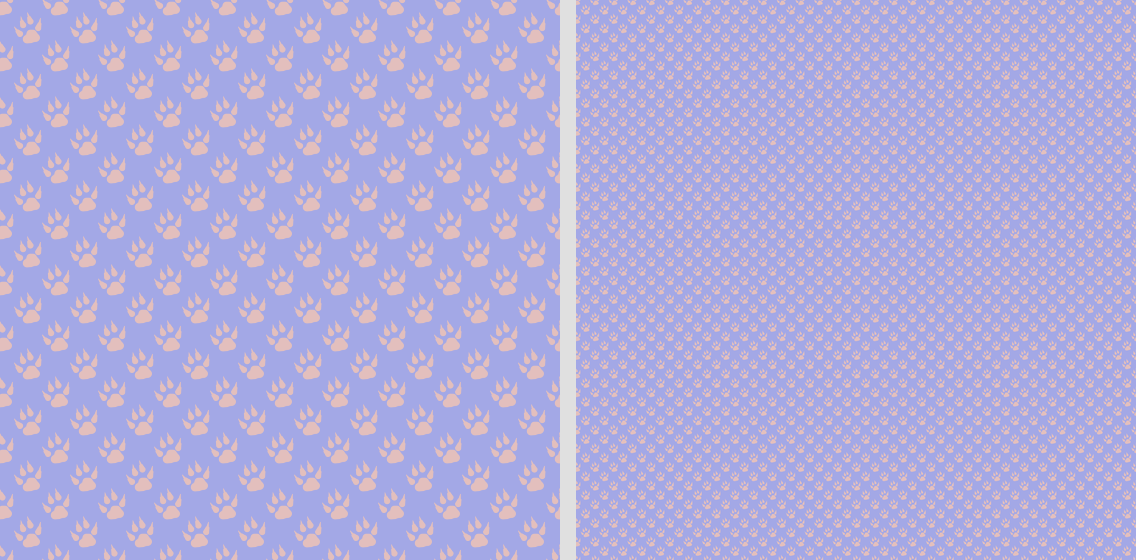
Left, the tile; right, the same tile 3 across and 3 down.
Write a WebGL 1 fragment shader that draws this pattern.

```glsl
precision highp float;
// Staggered rows of clawed paw prints on a flat periwinkle ground.
// Two interleaved square lattices each repeat one signed distance shape:
// four tapered toes with thin claws around a smoothly blended three-lobed pad.

uniform vec2 u_resolution;

#define REPEATS 10.0         // lattice cells across and down
#define CELL_UNITS 115.2     // drawing units per cell
#define TOE_RADIUS 6.4
#define SHOULDER_RADIUS 4.2
#define CLAW_RADIUS 0.7
#define PAD_BLEND 5.0
#define GROUND_COLOR vec3(0.64, 0.66, 0.90)
#define PAW_COLOR vec3(0.89, 0.75, 0.74)

// Capsule whose radius changes linearly from a to b.
float taperedCapsule(vec2 p, vec2 a, vec2 b, float radiusA, float radiusB) {
  vec2 axis = b - a;
  float t = clamp(dot(p - a, axis) / dot(axis, axis), 0.0, 1.0);
  return length(p - a - axis * t) - mix(radiusA, radiusB, t);
}

float smoothUnion(float a, float b, float blend) {
  float h = max(blend - abs(a - b), 0.0) / blend;
  return min(a, b) - 0.25 * h * h * blend;
}

// Plump toe narrowing to a shoulder, then a thin claw.
float toe(vec2 p, vec2 heel, vec2 shoulder, vec2 tip) {
  float body = taperedCapsule(p, heel, shoulder, TOE_RADIUS, SHOULDER_RADIUS);
  float claw = taperedCapsule(p, shoulder, tip, 0.7 * SHOULDER_RADIUS, CLAW_RADIUS);
  return min(body, claw);
}

// Pad: a broad upper lobe, a low left lobe and a right lobe.
float pad(vec2 p) {
  float upper = taperedCapsule(p, vec2(5.0, -11.5), vec2(10.0, -11.5), 8.0, 8.0);
  float left = taperedCapsule(p, vec2(-2.0, -23.0), vec2(5.0, -22.5), 8.7, 8.7);
  float right = length(p - vec2(16.0, -20.0)) - 8.5;
  return smoothUnion(upper, smoothUnion(left, right, PAD_BLEND), PAD_BLEND);
}

float paw(vec2 p) {
  float d = pad(p);
  d = min(d, toe(p, vec2(-16.5, -12.0), vec2(-21.5, -7.0), vec2(-28.0, 2.0)));
  d = min(d, toe(p, vec2(-10.0, 6.0), vec2(-12.5, 12.5), vec2(-14.5, 23.0)));
  d = min(d, toe(p, vec2(5.0, 13.5), vec2(2.5, 20.5), vec2(-1.0, 31.0)));
  return min(d, toe(p, vec2(21.0, 0.0), vec2(23.5, 8.0), vec2(25.5, 20.0)));
}

// Offset from the nearest lattice point, in drawing units.
vec2 latticeOffset(vec2 q) {
  return (fract(q + 0.5) - 0.5) * CELL_UNITS;
}

void main() {
  vec2 q = gl_FragCoord.xy / u_resolution * REPEATS;
  float pixel = REPEATS * CELL_UNITS / min(u_resolution.x, u_resolution.y);

  // Both lattices, the second shifted by half a cell each way.
  float d = min(paw(latticeOffset(q)), paw(latticeOffset(q + 0.5)));

  float coverage = 1.0 - smoothstep(-0.6 * pixel, 0.6 * pixel, d);
  gl_FragColor = vec4(mix(GROUND_COLOR, PAW_COLOR, coverage), 1.0);
}
```
